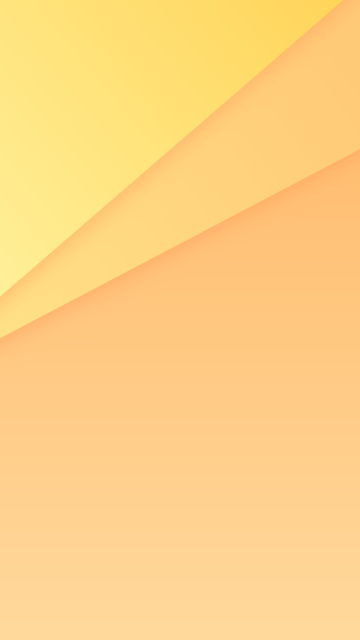
A WebGL 2 fragment shader for this background:

```glsl
#version 300 es
precision highp float;

#define UPPER_EDGE vec2(0.5365, 0.864)   // height at left side, slope
#define LOWER_EDGE vec2(0.4714, 0.5255)
#define SHADOW_WIDTH 0.021
#define UPPER_SHADOW 0.42
#define LOWER_SHADOW 0.48
#define SHADOW_COLOR vec3(1.0, 0.64, 0.37)

uniform vec2 u_resolution;
out vec4 fragColor;

// Signed distance to a slanted edge, positive above it
float edgeDistance(vec2 p, vec2 edge) {
    return (p.y - edge.x - edge.y * p.x) * inversesqrt(1.0 + edge.y * edge.y);
}

// Linear blend of two colours between two points
vec3 gradient(vec2 p, vec2 start, vec2 end, vec3 startColor, vec3 endColor) {
    vec2 axis = end - start;
    float t = clamp(dot(p - start, axis) / dot(axis, axis), 0.0, 1.0);
    return mix(startColor, endColor, t);
}

// Lay a sheet over the base, with a soft shadow below its edge
vec3 addSheet(vec3 base, vec3 sheet, float dist, float shadow) {
    float depth = max(-dist, 0.0) / SHADOW_WIDTH;
    base = mix(base, SHADOW_COLOR, shadow * exp(-depth * (0.7 + 0.6 * depth)));
    float pixel = 1.0 / u_resolution.y;
    return mix(base, sheet, smoothstep(-0.7 * pixel, 0.7 * pixel, dist));
}

void main() {
    // One unit is the canvas height
    vec2 p = gl_FragCoord.xy / u_resolution.y;

    // Peach ground, paler toward the bottom
    vec3 color = gradient(p, vec2(0.0), vec2(0.0, 0.753),
        vec3(1.0, 0.850, 0.612), vec3(1.0, 0.745, 0.445));

    // Middle sheet, amber toward the right
    vec3 amber = gradient(p, vec2(0.0, 0.49), vec2(0.5625, 0.87),
        vec3(1.0, 0.882, 0.530), vec3(1.0, 0.792, 0.468));
    color = addSheet(color, amber, edgeDistance(p, LOWER_EDGE), LOWER_SHADOW);

    // Top sheet, pale lemon to gold
    vec3 gold = gradient(p, vec2(0.0, 0.55), vec2(0.534, 1.0),
        vec3(1.0, 0.938, 0.595), vec3(1.0, 0.832, 0.350));
    color = addSheet(color, gold, edgeDistance(p, UPPER_EDGE), UPPER_SHADOW);

    fragColor = vec4(color, 1.0);
}
```
